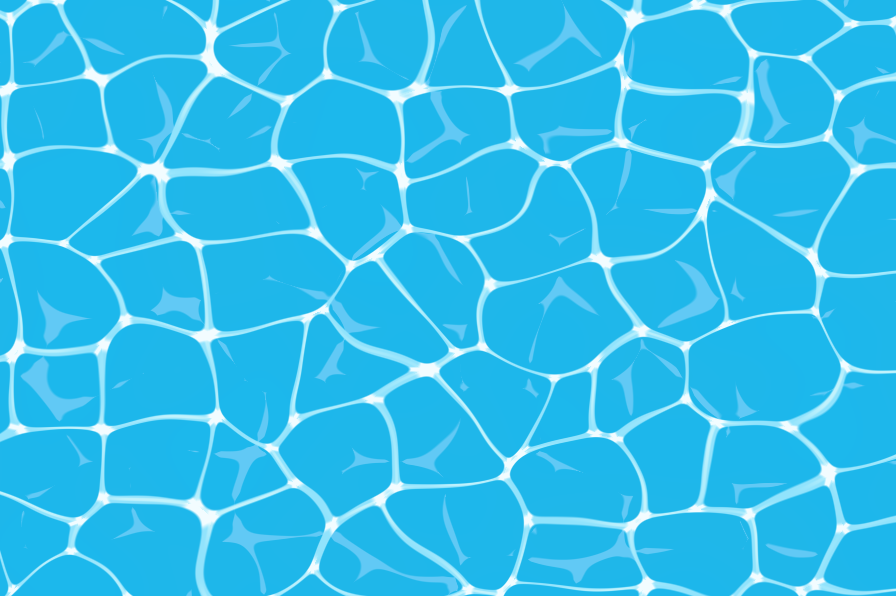
This texture is drawn by a WebGL 2 fragment shader. Its source:

```glsl
#version 300 es
precision highp float;

uniform vec2 u_resolution;
out vec4 fragColor;

// Palette
const vec3 WATER = vec3(0.11, 0.72, 0.925);
const vec3 WATER_DIM = vec3(0.14, 0.71, 0.90);
const vec3 DEEP_GLINT = vec3(0.38, 0.79, 0.96);
const vec3 RIPPLE = vec3(0.57, 0.89, 0.99);
const vec3 RIPPLE_PALE = vec3(0.76, 0.95, 0.99);
const vec3 SPARKLE = vec3(0.95, 0.99, 1.0);

// Cell size is in canvas heights; the other lengths are in cells
const vec2 CELL_SIZE = vec2(0.172, 0.143);
const float JITTER = 0.72;
const float WARP_AMOUNT = 0.36;
const float WARP_SCALE = 0.85;
const float LINE_THIN = 0.014;
const float LINE_WIDE = 0.05;
const float CORE_WIDTH = 0.016;
const float CORNER_ROUNDING = 0.038;
const float GLINT_ROUNDING = 0.06;
const float GLINT_MIN = -0.06;
const float GLINT_MAX = 0.046;

vec2 hash22(vec2 p) {
    vec3 q = fract(vec3(p.xyx) * vec3(0.1031, 0.1030, 0.0973));
    q += dot(q, q.yzx + 33.33);
    return fract((q.xx + q.yz) * q.zy);
}

float cornerSlope(vec2 corner, vec2 offset) {
    float angle = 6.28319 * hash22(corner + 91.0).x;
    return dot(vec2(cos(angle), sin(angle)), offset);
}

float gradientNoise(vec2 p) {
    vec2 i = floor(p), f = fract(p);
    vec2 u = f * f * f * (f * (f * 6.0 - 15.0) + 10.0);
    vec2 e = vec2(1.0, 0.0);
    float low = mix(cornerSlope(i, f), cornerSlope(i + e, f - e), u.x);
    float high = mix(cornerSlope(i + e.yx, f - e.yx), cornerSlope(i + e.xx, f - e.xx), u.x);
    return mix(low, high, u.y);
}

float noise01(vec2 p) {
    return smoothstep(-0.38, 0.38, gradientNoise(p));
}

vec2 warp(vec2 p) {
    vec2 q = p * WARP_SCALE;
    return p + WARP_AMOUNT * vec2(gradientNoise(q + 13.7), gradientNoise(q + 47.3));
}

vec2 cellPoint(vec2 id) {
    return id + 0.5 + JITTER * (hash22(id + 120.0) - 0.5);
}

// x: distance to the nearest edge, y: same with rounded corners, zw: cell id
vec4 cellEdges(vec2 p, float rounding) {
    vec2 base = floor(p), home = base, toHome = vec2(0.0);
    float nearest = 1e3;
    for (int y = -1; y <= 1; y++)
    for (int x = -1; x <= 1; x++) {
        vec2 id = base + vec2(x, y);
        vec2 r = cellPoint(id) - p;
        if (dot(r, r) < nearest) {
            nearest = dot(r, r);
            home = id;
            toHome = r;
        }
    }
    float edge = 1e3, sum = 0.0;
    for (int y = -2; y <= 2; y++)
    for (int x = -2; x <= 2; x++) {
        if (x == 0 && y == 0) continue;
        vec2 r = cellPoint(home + vec2(x, y)) - p;
        float d = dot(0.5 * (toHome + r), normalize(r - toHome));
        edge = min(edge, d);
        sum += exp(-d / rounding);
    }
    return vec4(edge, -rounding * log(max(sum, 1e-20)), home);
}

void main() {
    vec2 p = gl_FragCoord.xy / u_resolution.y / CELL_SIZE;
    float soft = 0.9 / (u_resolution.y * CELL_SIZE.y);

    vec3 color = mix(WATER, WATER_DIM, 0.4 * noise01(p * 0.7 + 71.0));

    // Surface network; each side of a line swells on its own
    vec4 net = cellEdges(warp(p), CORNER_ROUNDING);
    float swell = noise01(p * 0.9 + net.zw * 7.3);
    float width = mix(LINE_THIN, LINE_WIDE, swell * swell);

    // Deeper glints: stars whose arms taper out, kept clear of the lines
    vec4 deep = cellEdges(warp(p * 1.05 + 31.4), GLINT_ROUNDING);
    float reach = mix(GLINT_MIN, GLINT_MAX, noise01(p * 1.15 + 5.8));
    reach -= 0.05 * (1.0 - smoothstep(0.03, 0.14, net.x));
    float glint = 1.0 - smoothstep(-soft, soft, deep.y - reach);
    color = mix(color, DEEP_GLINT, glint);

    // Line body, pale core, bright junctions
    float line = 1.0 - smoothstep(-soft, soft, net.y - width);
    float core = 1.0 - smoothstep(-soft, soft, net.x - CORE_WIDTH);
    core *= noise01(p * 1.4 + 23.0);
    float junction = (net.x - net.y) / CORNER_ROUNDING;
    float sparkle = smoothstep(0.2, 0.5, junction);
    vec3 lineColor = mix(mix(RIPPLE, RIPPLE_PALE, core), SPARKLE, sparkle);
    color = mix(color, lineColor, line);

    fragColor = vec4(color, 1.0);
}
```
